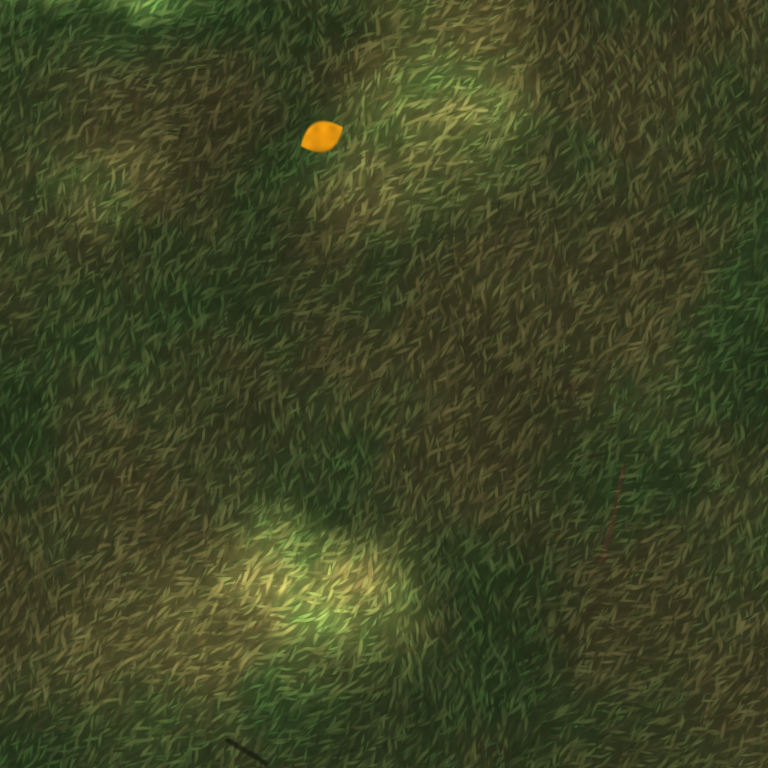
A three.js fragment shader for this texture:

```glsl
// A shaded lawn with dappled sunlight, one fallen leaf and thin twigs.
// Layers of soft, curved blades are scattered on a jittered grid, then tinted
// by slow noise from green to straw and lit by a few ragged pools of sun.

varying vec2 vUv;

const vec3 SHADE_GREEN = vec3(0.180, 0.252, 0.128);
const vec3 SHADE_STRAW = vec3(0.256, 0.256, 0.146);
const vec3 SUN_GAIN = vec3(1.08, 1.02, 0.88);
const vec3 LEAF_COLOR = vec3(0.87, 0.57, 0.07);
const vec3 TWIG_COLOR = vec3(0.34, 0.25, 0.17);
const vec3 DARK_TWIG_COLOR = vec3(0.09, 0.10, 0.06);
const float GRID = 42.0;            // blade cells across the canvas
const int LAYERS = 8;
const float BLADE_HALF_LENGTH = 0.017;
const float BLADE_HALF_WIDTH = 0.0036;
const float BLADE_ANGLE = 1.02;     // main lean, radians from horizontal
const float ANGLE_SPREAD = 1.5;
const float GAP_TONE = 0.78;        // brightness between blades
const float BLADE_TONE_MIN = 0.68;
const float BLADE_TONE_RANGE = 0.72;

vec3 hash3(vec2 p) {
  vec3 q = fract(p.xyx * vec3(0.1031, 0.1030, 0.0973));
  q += dot(q, q.yxz + 33.33);
  return fract((q.xxy + q.yzz) * q.zyx);
}

float noise(vec2 p) {
  vec2 i = floor(p), f = fract(p);
  f = f * f * (3.0 - 2.0 * f);
  return mix(mix(hash3(i).x, hash3(i + vec2(1.0, 0.0)).x, f.x),
             mix(hash3(i + vec2(0.0, 1.0)).x, hash3(i + 1.0).x, f.x), f.y);
}

float fbm(vec2 p) {
  float sum = 0.0, gain = 0.53;
  for (int i = 0; i < 4; i++) {
    sum += gain * noise(p);
    p = mat2(1.6, 1.2, -1.2, 1.6) * p + 17.3;
    gain *= 0.5;
  }
  return sum;
}

// Coordinates along (x) and across (y) a direction.
vec2 turn(vec2 p, float angle) {
  float c = cos(angle), s = sin(angle);
  return vec2(c * p.x + s * p.y, c * p.y - s * p.x);
}

// Soft elliptical pool of light.
float pool(vec2 p, vec2 center, vec2 radius, float angle) {
  return 1.0 - smoothstep(0.25, 1.25, length(turn(p - center, angle) / radius));
}

float sunlight(vec2 p) {
  vec2 q = p + 0.09 * (vec2(fbm(p * 9.0), fbm(p * 9.0 + 40.0)) - 0.5);
  float sun = 0.85 * pool(q, vec2(0.55, 0.86), vec2(0.20, 0.13), 0.75);
  sun += 0.90 * pool(q, vec2(0.42, 0.24), vec2(0.14, 0.085), -0.25);
  sun += 0.52 * pool(q, vec2(0.31, 0.18), vec2(0.24, 0.13), 0.2);
  sun += 0.80 * pool(q, vec2(0.10, 1.01), vec2(0.17, 0.04), 0.0);
  sun += 0.45 * pool(q, vec2(0.50, 1.01), vec2(0.12, 0.05), 0.0);
  sun += 0.35 * pool(q, vec2(0.13, 0.76), vec2(0.10, 0.07), -0.4);
  return sun * (0.75 + 0.5 * fbm(p * 14.0 + 9.0));
}

// Returns blade brightness (x) and straw tint (y) after stacking all layers.
vec2 blades(vec2 p) {
  vec2 look = vec2(GAP_TONE, 0.0);
  float flow = BLADE_ANGLE + 1.3 * (noise(p * 5.0 + 3.0) - 0.5);
  for (int layer = 0; layer < LAYERS; layer++) {
    vec2 offset = vec2(37.0, 61.0) * float(layer) + 0.37 * float(layer);
    vec2 g = p * GRID + offset;
    for (int k = 0; k < 9; k++) {
      vec2 cell = floor(g) + vec2(mod(float(k), 3.0), floor(float(k) / 3.0)) - 1.0;
      vec3 place = hash3(cell), style = hash3(cell + 211.7);
      vec2 q = turn((g - cell - place.xy) / GRID, flow + ANGLE_SPREAD * (place.z - 0.5));
      q.y += (style.x - 0.5) * 26.0 * q.x * q.x;
      vec2 size = vec2(BLADE_HALF_LENGTH, BLADE_HALF_WIDTH) * (0.65 + 0.5 * style.z);
      float cover = 1.0 - smoothstep(0.25, 1.0, length(q / size));
      vec2 blade = vec2(BLADE_TONE_MIN + BLADE_TONE_RANGE * style.y, style.z - 0.5);
      look = mix(look, blade, 0.85 * cover);
    }
  }
  return look;
}

float segment(vec2 p, vec2 a, vec2 b) {
  vec2 d = b - a;
  return length(p - a - d * clamp(dot(p - a, d) / dot(d, d), 0.0, 1.0));
}

void main() {
  vec2 p = vUv;
  vec2 look = blades(p);

  // Slow drift of hue and depth of shade
  float straw = smoothstep(0.30, 0.70, fbm(p * 5.0 + 21.0)) + 0.7 * look.y;
  vec3 color = mix(SHADE_GREEN, SHADE_STRAW, clamp(straw, -0.2, 1.2));
  color *= 0.80 + 0.42 * fbm(p * 6.0 + 70.0);
  color *= look.x * (0.94 + 0.12 * noise(p * 150.0));
  color *= 1.0 + SUN_GAIN * sunlight(p);

  // Twigs
  float bend = 0.004 * (noise(p * 30.0) - 0.5);
  float twig = segment(p + bend, vec2(0.814, 0.395), vec2(0.785, 0.270));
  color = mix(color, TWIG_COLOR * look.x, 0.7 * (1.0 - smoothstep(0.001, 0.005, twig)));
  float darkTwig = segment(p + bend, vec2(0.295, 0.035), vec2(0.345, 0.005));
  color = mix(color, DARK_TWIG_COLOR, 0.75 * (1.0 - smoothstep(0.001, 0.005, darkTwig)));

  // Fallen leaf, pointed at both ends
  vec2 q = turn(p - vec2(0.419, 0.822), 0.42);
  float edge = abs(q.y) - 0.020 * (1.0 - pow(abs(q.x) / 0.030, 2.0));
  vec3 leaf = LEAF_COLOR * (0.88 + 0.25 * noise(p * 90.0) + 6.0 * q.y);
  color = mix(color, leaf, 1.0 - smoothstep(-0.003, 0.003, edge));

  gl_FragColor = vec4(color, 1.0);
}
```
